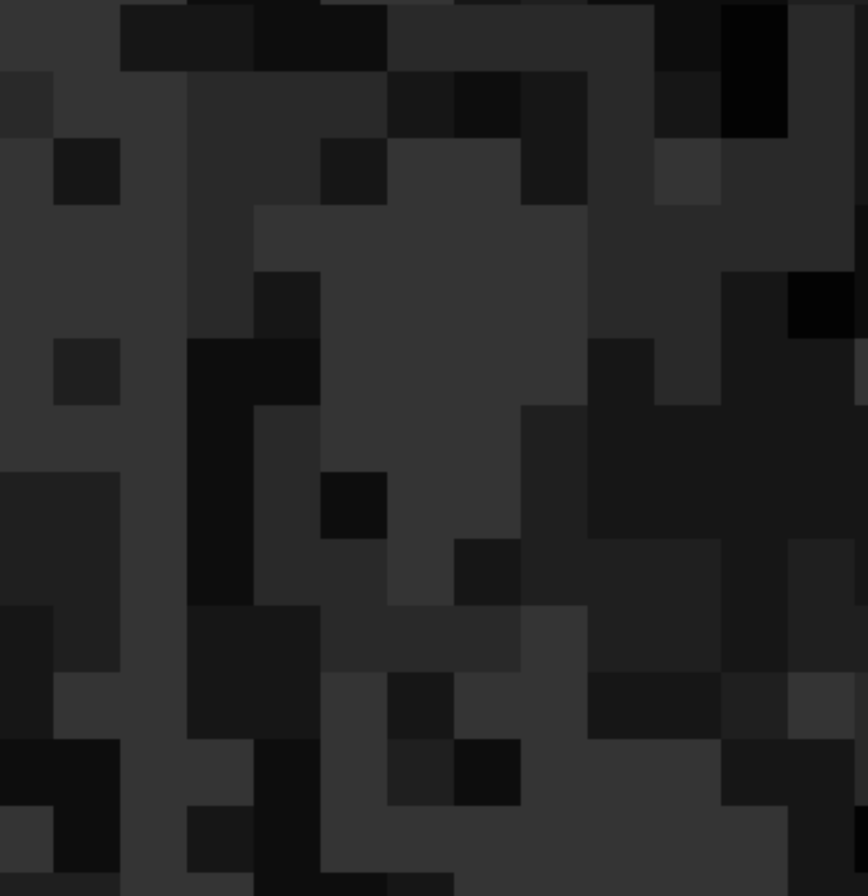
Reproduce this pattern procedurally as a Shadertoy shader.

```glsl
// Dark mosaic of square grey tiles that merge into mostly vertical runs.

const float TILES_PER_HEIGHT = 13.42;
const vec2 GRID_OFFSET = vec2(0.2, 0.65);
const float EDGE_SOFTNESS = 0.025; // half width of a tile edge, in tiles
const float JOIN_UP = 0.40;        // chance to copy the tile above
const float JOIN_SIDE = 0.18;      // chance to copy the tile on the left

float hash(vec2 cell, float seed) {
    vec3 p = fract(vec3(cell.xyx + seed) * vec3(0.1031, 0.1030, 0.0973));
    p += dot(p, p.yzx + 33.33);
    return fract((p.x + p.y) * p.z);
}

// Follows the joins from a tile to the one that sets its shade.
vec2 runSource(vec2 cell) {
    for (int i = 0; i < 7; i++) {
        float choice = hash(cell, 17.0);
        if (choice < JOIN_UP) cell.y += 1.0;
        else if (choice < JOIN_UP + JOIN_SIDE) cell.x -= 1.0;
        else break;
    }
    return cell;
}

// Maps a rank from 0 to 1 onto a few flat greys.
float greyLevel(float rank) {
    float grey = 0.012;
    grey = mix(grey, 0.052, step(0.015, rank));
    grey = mix(grey, 0.086, step(0.16, rank));
    grey = mix(grey, 0.120, step(0.43, rank));
    grey = mix(grey, 0.160, step(0.62, rank));
    return mix(grey, 0.204, step(0.78, rank));
}

// Shade of one tile; tiles grow darker towards the right.
float tileShade(vec2 cell) {
    vec2 source = runSource(cell);
    float across = clamp(source.x / TILES_PER_HEIGHT, 0.0, 1.0);
    float darkening = mix(0.7, 1.45, across);
    return greyLevel(pow(hash(source, 53.0), darkening));
}

// Blends the four nearest tiles with narrow soft borders.
float mosaic(vec2 p, float softness) {
    vec2 q = p - 0.5;
    vec2 cell = floor(q);
    vec2 blend = smoothstep(0.5 - softness, 0.5 + softness, fract(q));
    float lower = mix(tileShade(cell), tileShade(cell + vec2(1.0, 0.0)), blend.x);
    float upper = mix(tileShade(cell + vec2(0.0, 1.0)), tileShade(cell + 1.0), blend.x);
    return mix(lower, upper, blend.y);
}

void mainImage(out vec4 fragColor, in vec2 fragCoord) {
    float tilesPerPixel = TILES_PER_HEIGHT / iResolution.y;
    vec2 p = fragCoord * tilesPerPixel + GRID_OFFSET;
    float softness = max(EDGE_SOFTNESS, 0.7 * tilesPerPixel);
    fragColor = vec4(vec3(mosaic(p, softness)), 1.0);
}
```
